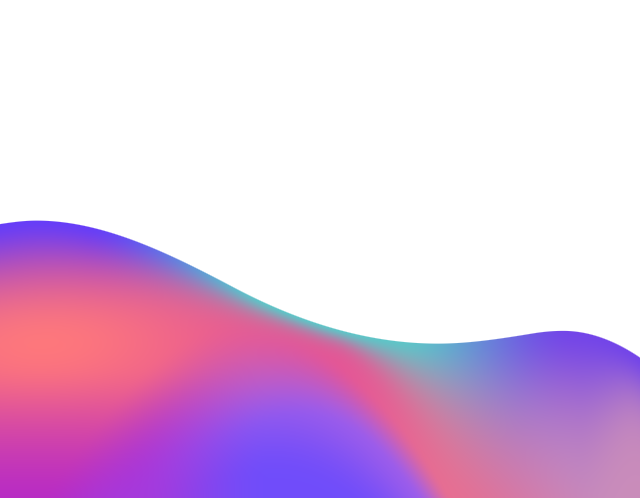
A Shadertoy shader for this background:

```glsl
// A smooth wave of blended colour under an empty white sky.
// The crest is a cubic Hermite curve; the body is layered from soft masks:
// a warm base, a coral glow, a violet hill and a cool rim that hugs the crest.

// Crest knots: x, height, slope
const int KNOTS = 7;
const vec3 CREST[KNOTS] = vec3[KNOTS](
    vec3(0.0, 0.550, 0.20), vec3(0.057, 0.557, 0.0), vec3(0.365, 0.423, -0.68),
    vec3(0.684, 0.310, 0.0), vec3(0.833, 0.3305, 0.21), vec3(0.880, 0.3356, 0.0),
    vec3(1.0, 0.282, -0.87));

// Palette
const vec3 SKY     = vec3(1.0);
const vec3 PINK    = vec3(0.89, 0.33, 0.59);
const vec3 SALMON  = vec3(0.91, 0.43, 0.57);
const vec3 MAUVE   = vec3(0.79, 0.55, 0.73);
const vec3 CORAL   = vec3(1.00, 0.47, 0.48);
const vec3 MAGENTA = vec3(0.71, 0.16, 0.78);
const vec3 ORCHID  = vec3(0.65, 0.22, 0.86);
const vec3 LILAC   = vec3(0.635, 0.37, 0.91);
const vec3 VIOLET  = vec3(0.44, 0.30, 0.98);
const vec3 INDIGO  = vec3(0.40, 0.24, 0.97);
const vec3 PURPLE  = vec3(0.45, 0.27, 0.91);
const vec3 TEAL    = vec3(0.37, 0.77, 0.78);

// Placement
const vec2 GLOW_CENTRE = vec2(0.06, 0.32);
const vec2 GLOW_RADIUS = vec2(0.25, 0.14);
const vec2 HILL_TOP    = vec2(0.43, 0.25);
const vec2 HILL_BEND   = vec2(2.8, 4.0);    // left, right curvature
const vec2 HILL_BLUR   = vec2(0.13, 0.055); // left, right softness

float hermite(float x, vec3 a, vec3 b) {
    float span = b.x - a.x;
    float t = clamp((x - a.x) / span, 0.0, 1.0);
    float s = t * t * (3.0 - 2.0 * t);
    float u = 1.0 - t;
    return mix(a.y, b.y, s) + span * t * u * (a.z * u - b.z * t);
}

float crestHeight(float x) {
    float height = CREST[0].y;
    for (int i = 0; i < KNOTS - 1; i++) {
        if (x >= CREST[i].x) height = hermite(x, CREST[i], CREST[i + 1]);
    }
    return height;
}

// Pink through salmon to mauve, with the glow and a magenta floor on the left
vec3 warmBase(vec2 p) {
    vec3 colour = mix(PINK, SALMON, smoothstep(0.50, 0.72, p.x));
    colour = mix(colour, MAUVE, smoothstep(0.70, 0.95, p.x + 0.5 * p.y));
    vec2 q = (p - GLOW_CENTRE) / GLOW_RADIUS;
    colour = mix(colour, CORAL, exp(-dot(q, q)));
    float ground = 1.0 - smoothstep(-0.05, 0.27, p.y);
    return mix(colour, MAGENTA, ground * (1.0 - smoothstep(0.35, 0.55, p.x)));
}

// Parabolic hill, diffuse on the left and crisper on the right
vec3 addHill(vec3 colour, vec2 p) {
    float dx = p.x - HILL_TOP.x;
    float side = smoothstep(-0.12, 0.16, dx);
    float bend = dx < 0.0 ? HILL_BEND.x : HILL_BEND.y;
    float depth = HILL_TOP.y - bend * dx * dx - p.y;
    float blur = mix(HILL_BLUR.x, HILL_BLUR.y, side);
    vec3 core = mix(LILAC, VIOLET, smoothstep(0.0, 0.21, depth));
    core = mix(ORCHID, core, smoothstep(0.20, 0.42, p.x));
    return mix(colour, core, smoothstep(-blur, blur, depth));
}

// Cool band below the crest: thin at the middle, deep on the right
vec3 addRim(vec3 colour, float x, float depth) {
    float thickness = mix(0.075, 0.018, smoothstep(0.0, 0.5, x))
                    + 0.11 * smoothstep(0.52, 0.82, x)
                    - 0.06 * smoothstep(0.90, 1.0, x);
    float teal = smoothstep(0.13, 0.42, x) * (1.0 - smoothstep(0.62, 0.90, x));
    vec3 rim = mix(mix(INDIGO, PURPLE, smoothstep(0.1, 0.9, x)), TEAL, teal);
    float falloff = exp(-0.69 * pow(max(depth, 0.0) / thickness, 1.5));
    return mix(colour, rim, falloff);
}

void mainImage(out vec4 fragColor, in vec2 fragCoord) {
    vec2 p = fragCoord / iResolution.xy;
    float depth = crestHeight(p.x) - p.y;

    vec3 wave = addRim(addHill(warmBase(p), p), p.x, depth);

    // Smooth crest edge
    float coverage = clamp(0.5 + depth / fwidth(depth), 0.0, 1.0);
    fragColor = vec4(mix(SKY, wave, coverage), 1.0);
}
```
